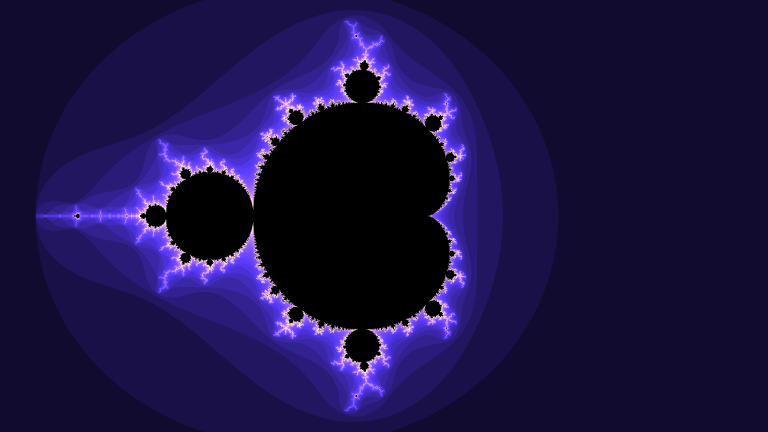
Give the GLSL for this background, as a WebGL 1 fragment shader.

```glsl
precision highp float;
// Mandelbrot set in black, wrapped in flat escape-time bands.
// The band colour climbs from dark indigo through violet to a warm white rim;
// a 3x3 grid of samples per pixel smooths the edges.

uniform vec2 u_resolution;

const float MAX_STEPS = 80.0;

// Number of steps until z leaves the radius 2 disc, or MAX_STEPS if it stays.
float escapeSteps(vec2 c) {
  vec2 z = c;
  for (float i = 0.0; i < MAX_STEPS; i++) {
    z = vec2(z.x * z.x - z.y * z.y, 2.0 * z.x * z.y) + c;
    if (dot(z, z) > 4.0) return i;
  }
  return MAX_STEPS;
}

// Linear violet ramp, saturating in blue first, then warming near the rim.
vec3 bandColor(float steps) {
  if (steps >= MAX_STEPS) return vec3(0.0);
  vec3 violet = min((steps + 2.0) * vec3(0.0325, 0.0215, 0.093), 1.0);
  return mix(violet, vec3(1.0, 0.92, 0.84), smoothstep(20.0, 60.0, steps));
}

void main() {
  vec3 color = vec3(0.0);
  for (int j = -1; j <= 1; j++) {
    for (int i = -1; i <= 1; i++) {
      vec2 point = gl_FragCoord.xy + vec2(float(i), float(j)) / 3.0;
      // The view is 2.48 units tall with the complex origin at its centre.
      vec2 c = 2.48 * (point - 0.5 * u_resolution) / u_resolution.y;
      color += bandColor(escapeSteps(c));
    }
  }
  gl_FragColor = vec4(color / 9.0, 1.0);
}
```
